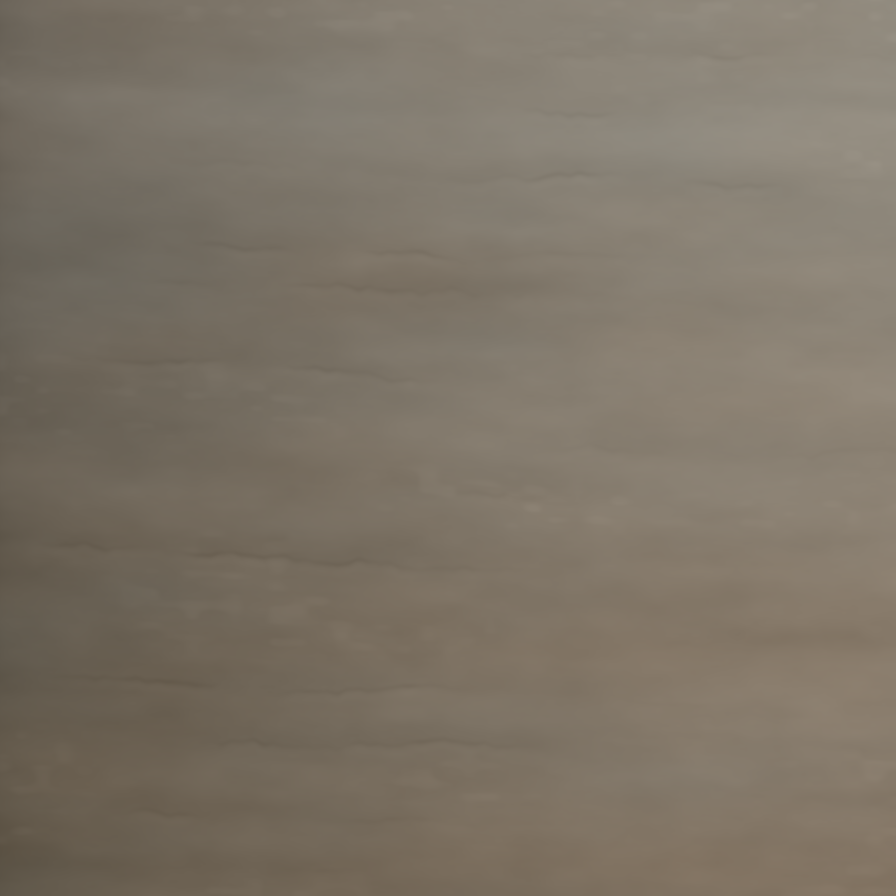
Give the GLSL for this texture, as a WebGL 1 fragment shader.

```glsl
precision highp float;
// Blurred taupe wood surface with soft horizontal bands and faint broken creases.
uniform vec2 u_resolution;

float hash(vec2 p) {
  return fract(sin(dot(p, vec2(127.1, 311.7))) * 43758.5453);
}

float noise(vec2 p) {
  vec2 cell = floor(p);
  vec2 f = fract(p);
  f = f * f * (3.0 - 2.0 * f);
  return mix(mix(hash(cell), hash(cell + vec2(1.0, 0.0)), f.x),
             mix(hash(cell + vec2(0.0, 1.0)), hash(cell + 1.0), f.x), f.y);
}

// Layered noise, centred on zero
float fbm(vec2 p) {
  float sum = 0.0;
  float amplitude = 0.5;
  for (int i = 0; i < 4; i++) {
    sum += amplitude * (noise(p) - 0.5);
    p = p * 2.03 + 17.3;
    amplitude *= 0.5;
  }
  return sum;
}

// Long ragged dark lines, shaded above and with a pale lower lip
float creases(vec2 p) {
  float shade = 0.0;
  for (int i = 0; i < 14; i++) {
    float id = float(i);
    float centerX = hash(vec2(id, 3.7));
    float halfLength = mix(0.25, 0.6, hash(vec2(id, 8.1)));
    float lineY = (id + 0.2 + 0.6 * hash(vec2(id, 5.3))) / 14.0;
    float wave = 0.016 * (noise(vec2(p.x * 6.0, id * 7.0)) - 0.5)
               + 0.007 * (noise(vec2(p.x * 32.0, id * 5.0)) - 0.5)
               + 0.004 * (noise(vec2(p.x * 85.0, id * 3.0)) - 0.5);
    float d = p.y - lineY - wave;
    float reach = 1.0 - smoothstep(0.3, 1.0, abs(p.x - centerX) / halfLength);
    float broken = smoothstep(0.25, 0.8, noise(vec2(p.x * 11.0, id * 11.0)))
                 * mix(0.45, 1.0, noise(vec2(p.x * 55.0, id * 13.0)));
    float dark = exp(-pow(d / 0.003, 2.0));
    float pale = 0.55 * exp(-pow((d + 0.008) / 0.005, 2.0));
    float halo = 0.45 * exp(-pow((d - 0.008) / 0.016, 2.0));
    shade += (reach * broken * (pale - dark) - reach * halo)
           * mix(0.4, 1.0, hash(vec2(id, 2.9)));
  }
  return shade;
}

void main() {
  vec2 uv = gl_FragCoord.xy / u_resolution;

  // Light falls off to the left, warmth grows toward the bottom
  float across = pow(uv.x, 0.6);
  vec3 bottom = mix(vec3(0.395, 0.36, 0.305), vec3(0.515, 0.46, 0.395), across);
  vec3 top = mix(vec3(0.41, 0.385, 0.345), vec3(0.567, 0.54, 0.492), across);
  vec3 color = mix(bottom, top, smoothstep(-0.1, 0.9, uv.y));

  // The grain drifts slightly downward to the right
  vec2 grain = uv + vec2(0.0, 0.035 * uv.x + 0.02 * fbm(uv * vec2(3.0, 4.0)));
  color += 0.105 * fbm(grain * vec2(1.5, 7.0) + 4.0);
  color += 0.03 * fbm(grain * vec2(5.0, 28.0) + 21.0);
  color += 0.033 * creases(grain);

  // Small pale flecks where the grain is rough
  float fleck = smoothstep(0.55, 0.95, noise(grain * vec2(42.0, 85.0)));
  float rough = smoothstep(0.5, 0.85, noise(grain * vec2(4.0, 13.0) + 9.0));
  color += 0.016 * fleck * rough;

  // Soft mottling and grey-green to brown patches
  color += 0.025 * fbm(uv * vec2(22.0, 38.0));
  color += vec3(0.03, 0.0, -0.02) * fbm(uv * vec2(2.5, 7.0) + 31.0);

  gl_FragColor = vec4(color, 1.0);
}
```
